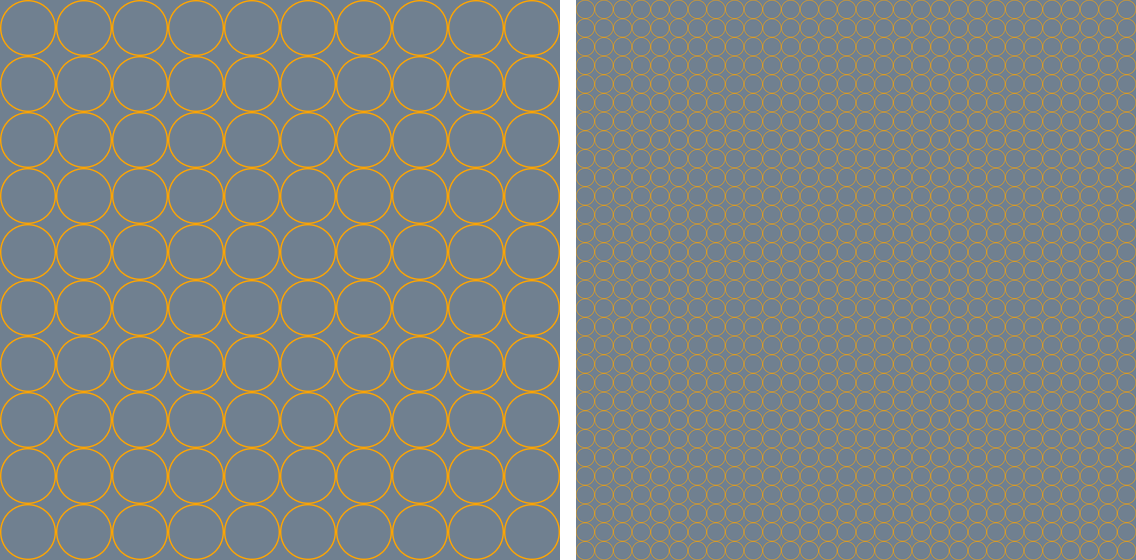
Left: one tile. Right: repeated 3 by 3.
A WebGL 2 fragment shader for this pattern:

```glsl
#version 300 es
precision highp float;
// Draws a ten by ten grid of thin orange rings that touch on slate grey.

uniform vec2 u_resolution;
out vec4 fragColor;

const vec3 SLATE = vec3(0.439, 0.502, 0.565);
const vec3 ORANGE = vec3(1.0, 0.647, 0.0);

const float REPEATS = 10.0;      // rings across and down
const float LINE_WIDTH = 0.025;  // in cell units
const float RING_RADIUS = 0.5 - 0.5 * LINE_WIDTH;  // outer rims touch

// Signed distance to a circle line, negative inside.
float circleDistance(vec2 p, float radius) {
    return length(p) - radius;
}

// Share of a pixel covered by a line of the given width.
float strokeCoverage(float dist, float width, float pixel) {
    float outer = clamp((dist + 0.5 * width) / pixel + 0.5, 0.0, 1.0);
    float inner = clamp((dist - 0.5 * width) / pixel + 0.5, 0.0, 1.0);
    return outer - inner;
}

void main() {
    // Cell coordinates, centred on each ring
    vec2 uv = gl_FragCoord.xy / u_resolution;
    vec2 cell = fract(uv * REPEATS) - 0.5;
    float pixel = REPEATS / min(u_resolution.x, u_resolution.y);

    // Ring over the ground
    float dist = circleDistance(cell, RING_RADIUS);
    float ring = strokeCoverage(dist, LINE_WIDTH, pixel);
    fragColor = vec4(mix(SLATE, ORANGE, ring), 1.0);
}
```
